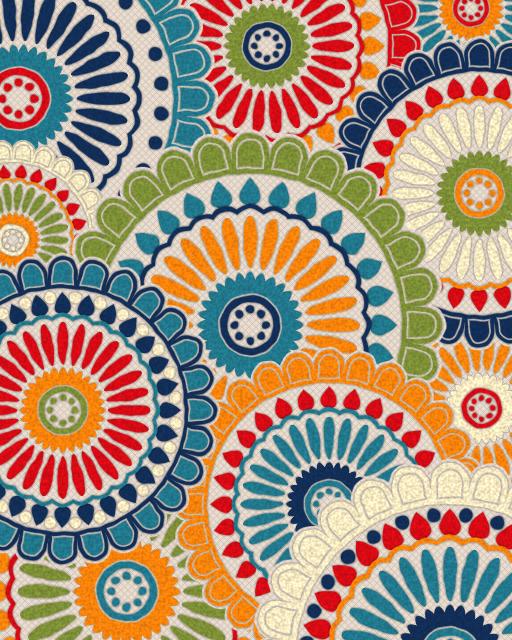
This pattern is drawn by a WebGL 1 fragment shader. Its source:

```glsl
precision highp float;
// Tufted rug of overlapping flower medallions on a woven beige ground.
uniform vec2 u_resolution;

const float PI = 3.14159265;
const vec3 GROUND = vec3(0.89, 0.84, 0.79);
const vec3 CREAM = vec3(0.97, 0.92, 0.76);
const vec3 NAVY = vec3(0.07, 0.18, 0.34);
const vec3 TEAL = vec3(0.13, 0.47, 0.55);
const vec3 ORANGE = vec3(0.97, 0.51, 0.04);
const vec3 GREEN = vec3(0.49, 0.56, 0.21);
const vec3 RED = vec3(0.84, 0.04, 0.08);

// Gradient noise, roughly -0.7 to 0.7
vec2 gradient(vec2 cell) {
  float a = 2.0 * PI * fract(sin(dot(cell, vec2(127.1, 311.7))) * 43758.55);
  return vec2(cos(a), sin(a));
}

float noise(vec2 p) {
  vec2 i = floor(p), f = fract(p);
  vec2 u = f * f * f * (f * (f * 6.0 - 15.0) + 10.0), e = vec2(1.0, 0.0);
  float low = mix(dot(gradient(i), f), dot(gradient(i + e), f - e), u.x);
  float high = mix(dot(gradient(i + e.yx), f - e.yx),
                   dot(gradient(i + e.xx), f - e.xx), u.x);
  return mix(low, high, u.y);
}

float cover(float d) {
  float px = 0.9 / u_resolution.y;
  return 1.0 - smoothstep(-px, px, d);
}

// Raised yarn with a soft contact shadow; alpha stores the pile
void tuft(inout vec4 rug, vec3 yarn, float d) {
  if (yarn == GROUND) return;
  rug.rgb *= 1.0 - 0.2 * (1.0 - smoothstep(0.0, 0.004, d));
  rug = mix(rug, vec4(yarn, 1.0), cover(d));
}

// Cuts back to the flat weave
void carve(inout vec4 rug, float d) {
  rug = mix(rug, vec4(GROUND, 0.0), cover(d));
}

// Angle folded into one of n equal sectors
float fold(float a, float n) {
  float s = 2.0 * PI / n;
  return mod(a + 0.5 * s, s) - 0.5 * s;
}

float signedRoot(float v) { return v * inversesqrt(abs(v) + 0.001); }

// Rounded petal, fuller toward its outer end
float petalShape(float x, float r, float inner, float outer, float width) {
  float t = (r - inner) / (outer - inner);
  return abs(x) - width * signedRoot(4.0 * t * (1.0 - t)) * (0.65 + 0.4 * clamp(t, 0.0, 1.0));
}

// Leaf with a round base and a pointed tip
float leafShape(float x, float r, float inner, float outer, float width) {
  float t = (r - inner) / (outer - inner);
  return abs(x) - width * 2.5 * signedRoot(t) * (1.0 - t);
}

// Arch with a round top at radius 1
float archShape(float x, float r, float base, float width) {
  return max(length(vec2(x, max(r - 1.0 + width, 0.0))) - width, base - r);
}

void medallion(inout vec4 rug, vec2 p, vec2 centre, float size, float n,
               vec3 flower, vec3 hub, vec3 petal, vec3 line, vec3 leaf,
               vec3 bead, vec3 arch, vec3 rim) {
  vec2 q = (p - centre) / size;
  float r = length(q);
  if (r > 1.1) return;
  float angle = atan(q.y, q.x), a = fold(angle, n);
  float x = r * a, bump = cos(0.5 * n * a);

  // Outer arches: rim, carved groove and core
  float d = archShape(x, r, 0.79, 2.72 / n);
  carve(rug, min(r - 0.9, d - 0.02) * size);
  tuft(rug, rim, d * size);
  carve(rug, (d + 0.026) * size);
  tuft(rug, arch, (d + 0.037) * size);

  // Leaves, beads and scalloped line
  tuft(rug, leaf, leafShape(x, r, 0.625, 0.765, 1.55 / n) * size);
  float between = fold(angle + PI / n, n);
  tuft(rug, bead, (length(vec2(r * between, r - 0.735)) - 0.036) * size);
  tuft(rug, line, (abs(r - 0.595 - 0.024 * bump) - 0.013) * size);

  // Long petals and central flower
  tuft(rug, petal, petalShape(x, r, 0.295, 0.57, 1.12 / n) * size);
  tuft(rug, flower, (r - 0.238 - 0.037 * bump) * size);
  carve(rug, (r - 0.165) * size);
  tuft(rug, hub, (abs(r - 0.138) - 0.018) * size);
  float dotAngle = fold(angle, 8.0);
  tuft(rug, hub, (length(vec2(r * dotAngle, r - 0.082)) - 0.021) * size);
}

void main() {
  vec2 uv = gl_FragCoord.xy / u_resolution.y;
  vec2 p = uv + 0.0022 * vec2(noise(uv * 55.0), noise(uv * 55.0 + 31.0));
  vec4 rug = vec4(GROUND, 0.0);

  // Medallions from back to front
  medallion(rug, p, vec2(0.753, 0.362), 0.20, 26.0, CREAM, RED, ORANGE, ORANGE, ORANGE, GROUND, ORANGE, ORANGE);
  medallion(rug, p, vec2(0.736, 0.987), 0.18, 26.0, ORANGE, RED, TEAL, RED, ORANGE, GROUND, GREEN, GREEN);
  medallion(rug, p, vec2(0.417, 0.928), 0.24, 26.0, GREEN, NAVY, RED, RED, ORANGE, GROUND, RED, RED);
  medallion(rug, p, vec2(0.749, 0.698), 0.241, 28.0, GREEN, ORANGE, CREAM, ORANGE, RED, GROUND, NAVY, NAVY);
  medallion(rug, p, vec2(0.029, 0.846), 0.306, 30.0, TEAL, RED, NAVY, NAVY, GROUND, NAVY, TEAL, TEAL);
  medallion(rug, p, vec2(0.020, 0.625), 0.154, 26.0, ORANGE, CREAM, GREEN, ORANGE, RED, GROUND, CREAM, CREAM);
  medallion(rug, p, vec2(0.391, 0.492), 0.30, 28.0, TEAL, NAVY, ORANGE, NAVY, TEAL, GROUND, GREEN, GREEN);
  medallion(rug, p, vec2(0.198, 0.076), 0.30, 28.0, ORANGE, TEAL, GREEN, RED, ORANGE, GROUND, ORANGE, ORANGE);
  medallion(rug, p, vec2(0.514, 0.212), 0.241, 28.0, NAVY, TEAL, TEAL, TEAL, RED, GROUND, ORANGE, ORANGE);
  medallion(rug, p, vec2(0.098, 0.359), 0.241, 28.0, ORANGE, GREEN, RED, TEAL, NAVY, CREAM, TEAL, NAVY);
  medallion(rug, p, vec2(0.703, -0.029), 0.306, 28.0, NAVY, TEAL, TEAL, ORANGE, RED, NAVY, CREAM, CREAM);

  // Diamond weave on the ground, fuzzy grain on the pile
  vec2 lattice = abs(sin(PI * 90.0 * vec2(uv.x + uv.y, uv.x - uv.y)));
  float weave = 1.03 - 0.11 * (1.0 - smoothstep(0.0, 0.55, min(lattice.x, lattice.y)));
  float pile = 1.0 + 0.2 * noise(uv * 240.0) + 0.1 * noise(uv * 110.0);
  gl_FragColor = vec4(rug.rgb * mix(weave, pile, rug.a), 1.0);
}
```
